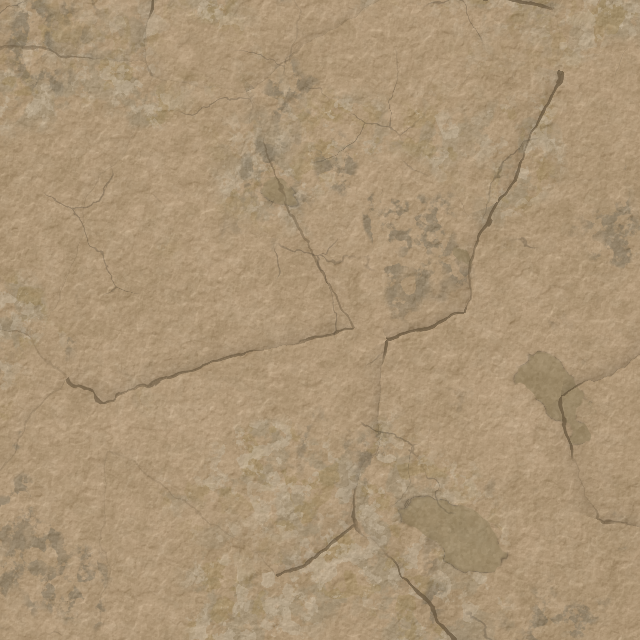
A Shadertoy shader for this texture:

```glsl
const vec3 SAND_DARK  = vec3(0.640, 0.550, 0.425);
const vec3 SAND_LIGHT = vec3(0.730, 0.632, 0.512);
const vec3 GREY_CRUST = vec3(0.615, 0.560, 0.460);
const vec3 OCHRE      = vec3(0.615, 0.530, 0.370);
const vec3 PALE_FLECK = vec3(0.730, 0.665, 0.565);
const vec3 STAIN      = vec3(0.500, 0.455, 0.375);
const vec3 HOLLOW     = vec3(0.590, 0.520, 0.395);
const vec3 CRACK      = vec3(0.390, 0.325, 0.235);

vec2 hash2(vec2 c) {
    vec2 q = vec2(dot(c, vec2(127.1, 311.7)), dot(c, vec2(269.5, 183.3)));
    return fract(sin(q) * 43758.5);
}

mat2 rotation(float a) {
    return mat2(cos(a), sin(a), -sin(a), cos(a));
}

// Smooth cellular noise: random values blended around jittered points
float cellNoise(vec2 p) {
    vec2 cell = floor(p), f = fract(p);
    float sum = 0.0, total = 0.0;
    for (int y = -1; y <= 1; y++)
    for (int x = -1; x <= 1; x++) {
        vec2 g = vec2(x, y);
        vec2 h = hash2(cell + g);
        vec2 d = g + h - f;
        float w = exp(-9.0 * dot(d, d));
        sum += w * fract(h.x * 7.3 + h.y * 13.7);
        total += w;
    }
    return sum / total;
}

float fractal(vec2 p, int octaves) {
    float sum = 0.0, total = 0.0, amp = 0.5;
    for (int i = 0; i < octaves; i++) {
        sum += amp * cellNoise(p);
        total += amp;
        amp *= 0.55;
        p = rotation(0.7) * p * 2.03 + 17.3;
    }
    return sum / total;
}

// Voronoi slabs: x edge distance, y facing to light, z seam strength, w slab tint
vec4 slabs(vec2 p, vec2 light) {
    vec2 cell = floor(p), f = fract(p), nearCell = vec2(0.0), nearVec = vec2(0.0);
    float best = 9.0;
    for (int y = -1; y <= 1; y++)
    for (int x = -1; x <= 1; x++) {
        vec2 g = vec2(x, y);
        vec2 r = g + hash2(cell + g) - f;
        if (dot(r, r) < best) { best = dot(r, r); nearVec = r; nearCell = g; }
    }
    vec4 res = vec4(9.0, 0.0, 0.0, hash2(cell + nearCell + 31.0).x);
    for (int y = -2; y <= 2; y++)
    for (int x = -2; x <= 2; x++) {
        vec2 g = nearCell + vec2(x, y);
        vec2 r = g + hash2(cell + g) - f;
        vec2 across = r - nearVec;
        if (dot(across, across) < 1e-5) continue;
        vec2 n = normalize(across);
        float d = dot(0.5 * (r + nearVec), n);
        if (d < res.x) {
            float seam = hash2(2.0 * cell + g + nearCell + 5.0).y;
            res.xyz = vec3(d, dot(n, light), seam);
        }
    }
    return res;
}

// Distance to a few elongated flaked-off hollows with ragged outlines
float hollows(vec2 p, float ragged) {
    float d = 9.0;
    for (int i = 0; i < 4; i++) {
        vec2 h = hash2(vec2(i, 7));
        vec2 q = rotation(0.4 + h.x) * (p - 0.1 - 0.8 * hash2(vec2(i, 23)));
        d = min(d, length(q * vec2(1.0, 1.8)) - mix(0.035, 0.08, h.y));
    }
    return d + ragged;
}

void mainImage(out vec4 fragColor, in vec2 fragCoord) {
    vec2 p = fragCoord / iResolution.y;
    float px = 1.0 / iResolution.y;
    vec2 light = normalize(vec2(-0.5, 0.85));

    // Slab layout: nearly straight seams with small jags
    vec2 warp = vec2(fractal(p * 6.0 + 3.0, 5), fractal(p * 6.0 + 41.0, 5)) - 0.5;
    float slabScale = 2.8;
    vec4 slab = slabs((p + 0.055 * warp) * slabScale + 1.7, light);
    float edge = slab.x / slabScale;
    float seam = smoothstep(0.1, 0.65, slab.z);

    // Base sandstone: broad tone, mottling, grain
    float broad = fractal(p * 4.0 + 60.0, 3);
    float mottle = fractal(p * 38.0 + 12.0, 4);
    float tone = 0.47 + 0.32 * (broad - 0.5) + 0.85 * (mottle - 0.5) + 0.1 * (slab.w - 0.5);
    vec3 col = mix(SAND_DARK, SAND_LIGHT, clamp(tone, 0.0, 1.0));

    // Lichen crust, gathered in zones and along seams
    float zone = fractal(p * 3.6 + 90.0, 5) + 0.10 * seam * exp(-edge / 0.04);
    float lichen = smoothstep(0.46, 0.66, zone);
    float crust = fractal(p * 26.0 + 70.0, 5);
    float yellow = fractal(p * 32.0 + 130.0, 4);
    float fleck = fractal(p * 46.0 + 200.0, 4);
    col = mix(col, GREY_CRUST, 0.60 * lichen * smoothstep(0.46, 0.64, crust));
    col = mix(col, OCHRE, 0.55 * lichen * smoothstep(0.55, 0.69, yellow));
    col = mix(col, PALE_FLECK, 0.70 * (0.15 + 0.85 * lichen) * smoothstep(0.56, 0.68, fleck));

    // Weathered stains broken into small specks
    float stainZone = smoothstep(0.60, 0.73, fractal(p * vec2(7.0, 4.8) + 310.0, 4));
    col = mix(col, STAIN, 0.60 * stainZone * smoothstep(0.44, 0.64, fractal(p * 48.0 + 250.0, 4)));

    // Smooth hollows with a thin shaded rim
    float hollow = hollows(p, 0.09 * (fractal(p * 11.0 + 350.0, 4) - 0.5));
    float inside = 1.0 - smoothstep(-0.002 - px, 0.001, hollow);
    col = mix(col, HOLLOW + 0.08 * (mottle - 0.5), 0.80 * inside);
    col *= 1.0 - 0.22 * smoothstep(0.35, 0.6, crust) * exp(-abs(hollow) / 0.002);

    // Fine surface relief and grain
    vec2 reliefPos = p * 42.0 + 400.0;
    float slope = fractal(reliefPos, 4) - fractal(reliefPos + 0.10 * light, 4);
    col += 0.28 * slope * (1.0 - 0.6 * inside);
    col += 0.045 * (cellNoise(p * 210.0) - 0.5);

    // Bevels and thin cracks along the seams
    float opening = seam * smoothstep(0.30, 0.56, fractal(p * 7.0 + 500.0, 3));
    col *= 1.0 + 0.08 * seam * slab.y * exp(-edge / 0.012);
    col *= 1.0 - 0.05 * seam * exp(-edge / 0.018);
    float halfWidth = 0.0019 * opening * (0.3 + 1.2 * mottle);
    float crack = 1.0 - smoothstep(halfWidth, halfWidth + max(0.0015, px), edge);
    col = mix(col, CRACK, crack * (0.12 * seam + 0.58 * opening));

    // Faint hairline cracks
    float hair = slabs((p + 0.09 * warp.yx) * 6.0 + 9.0, light).x / 6.0;
    float hairZone = smoothstep(0.58, 0.72, fractal(p * 5.0 + 600.0, 3));
    col *= 1.0 - 0.16 * hairZone * (1.0 - smoothstep(0.0003, 0.0005 + max(0.0011, px), hair));

    fragColor = vec4(clamp(col, 0.0, 1.0), 1.0);
}
```
